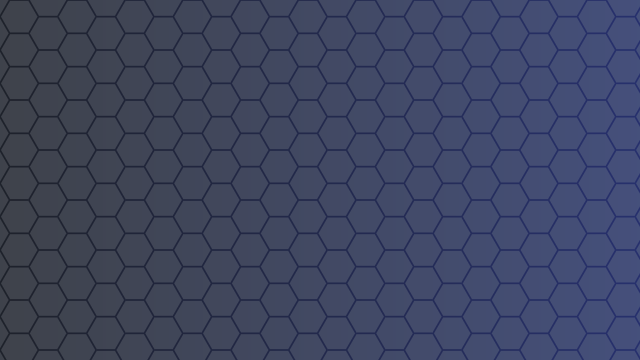
A WebGL 1 fragment shader for this pattern:

```glsl
precision mediump float;

// Flat-topped honeycomb, outlined in thin dark lines, over a horizontal
// gradient from charcoal to slate blue. Two interleaved rectangular grids
// give the nearest cell centre; a hexagon distance gives the outlines.

uniform vec2 u_resolution;

const float ROWS = 10.8;           // cells down the canvas height
const float LINE_WIDTH = 0.052;    // in cell heights
const float SQRT3 = 1.7320508;

// Offset from the nearest centre in a lattice of unit-height hexagons.
vec2 nearestCell(vec2 p) {
  vec2 period = vec2(SQRT3, 1.0);
  vec2 a = mod(p + 0.5 * period, period) - 0.5 * period;
  vec2 b = mod(p, period) - 0.5 * period;
  return dot(a, a) < dot(b, b) ? a : b;
}

// Distance from a point inside a unit-height hexagon to its border.
float hexBorderDistance(vec2 p) {
  p = abs(p);
  return 0.5 - max(p.y, dot(p, vec2(0.5 * SQRT3, 0.5)));
}

// Coverage of a line of the given width, smoothed over one pixel.
float lineCoverage(float dist, float width, float pixel) {
  return clamp((0.5 * width - dist) / pixel + 0.5, 0.0, 1.0);
}

vec3 fillColor(float t) {
  return mix(vec3(0.245, 0.260, 0.293), vec3(0.270, 0.312, 0.483), t);
}

vec3 lineColor(float t) {
  return mix(vec3(0.118, 0.132, 0.168), vec3(0.155, 0.192, 0.430), t);
}

void main() {
  // Cell units, measured from the top left corner
  vec2 fromTopLeft = vec2(gl_FragCoord.x, u_resolution.y - gl_FragCoord.y);
  float pixel = ROWS / u_resolution.y;
  vec2 p = fromTopLeft * pixel;

  // The first cell touches the left and top edges
  vec2 firstCentre = vec2(1.0 / SQRT3, 0.5);
  float dist = hexBorderDistance(nearestCell(p - firstCentre));
  float outline = lineCoverage(dist, LINE_WIDTH, pixel);

  float t = gl_FragCoord.x / u_resolution.x;
  gl_FragColor = vec4(mix(fillColor(t), lineColor(t), outline), 1.0);
}
```
